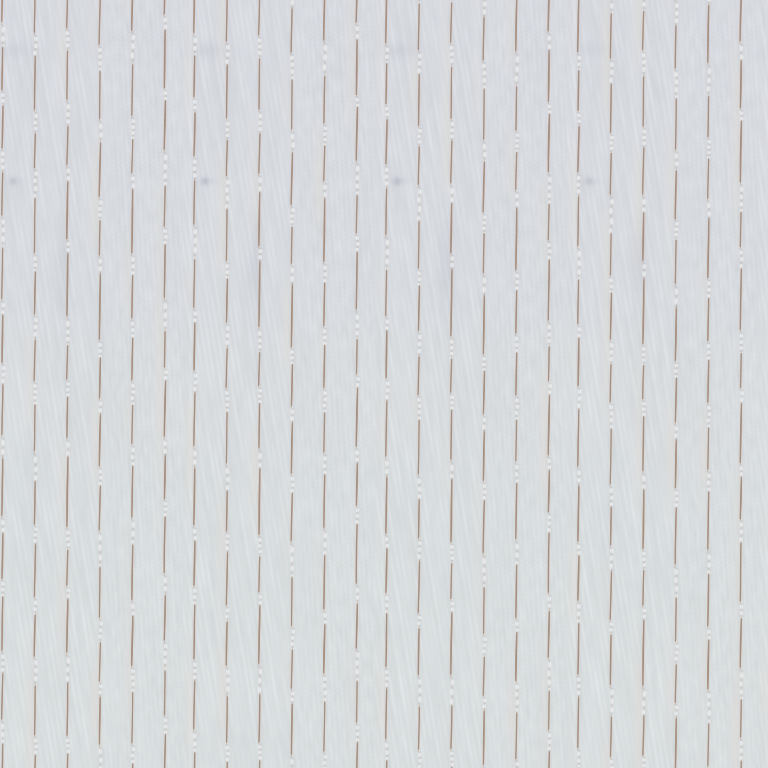
A WebGL 1 fragment shader for this texture:

```glsl
precision highp float;
uniform vec2 u_resolution;

#define PANELS 4.0
#define LINES 6.0
#define LINE_PITCH 0.1692
#define LINE_START 0.013
#define LINE_HALF 0.00105
#define DASHES 11.0
#define BEADS_PER_DASH 10.0
#define TWILL_THREADS 145.0
#define TWILL_LEAN 0.16
#define RIB_ROWS 165.0
#define TAU 6.2831853

const vec3 COTTON_LOW = vec3(0.850, 0.869, 0.875);
const vec3 COTTON_HIGH = vec3(0.845, 0.856, 0.878);
const vec3 CREAM = vec3(0.868, 0.862, 0.850);
const vec3 BROWN = vec3(0.640, 0.535, 0.465);
const vec3 BEAD = vec3(0.905, 0.912, 0.917);
const vec3 SMUDGE = vec3(0.70, 0.71, 0.76);

float hash(vec2 p) {
  return fract(sin(dot(p, vec2(127.1, 311.7))) * 43758.5453);
}

vec2 gradientAt(vec2 cell) {
  float angle = TAU * hash(cell);
  return vec2(cos(angle), sin(angle));
}

float gradientNoise(vec2 p) {
  vec2 i = floor(p), f = fract(p);
  vec2 w = f * f * f * (f * (f * 6.0 - 15.0) + 10.0);
  vec2 e = vec2(1.0, 0.0);
  float low = mix(dot(gradientAt(i), f), dot(gradientAt(i + e), f - e), w.x);
  float high = mix(dot(gradientAt(i + e.yx), f - e.yx),
                   dot(gradientAt(i + 1.0), f - 1.0), w.x);
  return mix(low, high, w.y);
}

float blot(vec2 p, vec2 center, vec2 radius) {
  vec2 d = (p - center) / radius;
  return exp(-dot(d, d));
}

// Leaning twill on the left of a panel, finer ribbed stitches on the right
float weave(vec2 uv, float fine) {
  float c = uv.x + uv.y * TWILL_LEAN;
  float strand = gradientNoise(vec2(c * TWILL_THREADS, uv.y * 14.0));
  float twill = 0.012 * sin(TAU * c * TWILL_THREADS) * (0.6 + strand) + 0.026 * strand;
  float s = uv.x + uv.y * 0.06;
  float rows = sin(TAU * (uv.y * RIB_ROWS + 0.5 * sin(TAU * s * 96.0)));
  float rib = 0.006 * rows + 0.006 * sin(TAU * s * 160.0)
            + 0.022 * gradientNoise(vec2(s * 170.0, uv.y * 48.0));
  return mix(twill, rib, fine);
}

void main() {
  vec2 uv = gl_FragCoord.xy / u_resolution;
  float pixel = 1.0 / min(u_resolution.x, u_resolution.y);

  // Panel, and nearest of its lines
  float across = uv.x * PANELS - LINE_START;
  float panel = floor(across + 0.06);
  float x = across - panel;
  float line = clamp(floor(x / LINE_PITCH + 0.5), 0.0, LINES - 1.0);
  float side = (x - line * LINE_PITCH) / PANELS;

  // Cloth with broad tint and thread relief
  vec3 color = mix(COTTON_LOW, COTTON_HIGH, smoothstep(0.2, 0.95, uv.y));
  float fine = smoothstep(0.42, 0.62, x) * (1.0 - smoothstep(0.92, 0.97, x));
  color += weave(uv, fine);
  color += 0.010 * gradientNoise(vec2(x * 9.0, uv.y * 5.0));
  color += 0.012 * gradientNoise(uv * vec2(120.0, 40.0) + 7.3);
  float warm = smoothstep(-0.018, -0.006, side) * (1.0 - smoothstep(-0.006, 0.004, side));
  warm *= smoothstep(-0.15, 0.45, gradientNoise(vec2(line * 3.7 + panel, uv.y * 6.0)));
  color = mix(color, CREAM, 0.65 * warm);
  color += 0.016 * smoothstep(0.003, 0.0, abs(side + 0.005)) * step(line, 0.5);

  // Faint marks carried by every panel
  vec2 spot = vec2(x / PANELS, uv.y);
  float marks = 0.42 * blot(spot, vec2(0.0135, 0.764), vec2(0.005, 0.006))
              + 0.16 * blot(spot, vec2(0.018, 0.764), vec2(0.014, 0.005))
              + 0.20 * blot(spot, vec2(0.079, 0.655), vec2(0.010, 0.055))
              + 0.17 * blot(spot, vec2(0.018, 0.935), vec2(0.022, 0.010));
  color = mix(color, SMUDGE, marks * (0.75 + 0.5 * hash(vec2(panel, 4.0))));

  // Uneven dashes, each slightly leaning and tapered
  float along = uv.y * DASHES + hash(vec2(line, 9.0)) * 5.0 + 0.12 * panel;
  along += 0.35 * gradientNoise(vec2(line * 5.3 + 0.4, uv.y * 8.0));
  float dash = floor(along);
  float f = along - dash;
  float chance = hash(vec2(dash, line + 17.0));
  float dashEnd = mix(0.66, 0.86, chance);
  float bare = smoothstep(0.0, 0.05, f) * (1.0 - smoothstep(dashEnd - 0.05, dashEnd, f));
  float lean = 0.0018 * (f - 0.5) + 0.0008 * gradientNoise(vec2(line, uv.y * 9.0));
  float offset = side - lean;
  float halfWidth = LINE_HALF * (0.8 + 0.35 * sin(3.14159 * f / dashEnd) * chance);
  float stroke = 1.0 - smoothstep(halfWidth - 0.6 * pixel, halfWidth + 0.6 * pixel, abs(offset));
  float halo = exp(-pow(offset / 0.0035, 2.0));
  color -= 0.03 * halo * vec3(0.8, 1.0, 1.1);
  color = mix(color, BROWN, stroke * mix(0.22, 0.92, bare));

  // Pale stitches crossing the line between dashes
  float row = f * BEADS_PER_DASH;
  float wobble = hash(vec2(floor(row), dash + line * 13.0)) - 0.5;
  vec2 bead = vec2(offset - 0.0014 * wobble,
                   (fract(row) - 0.5) / (BEADS_PER_DASH * DASHES));
  float radius = length(bead / vec2(0.0030, 0.0037));
  float stitch = (1.0 - smoothstep(0.55, 1.1, radius)) * (1.0 - bare);
  color = mix(color, BEAD, 0.9 * stitch);

  gl_FragColor = vec4(color, 1.0);
}
```
